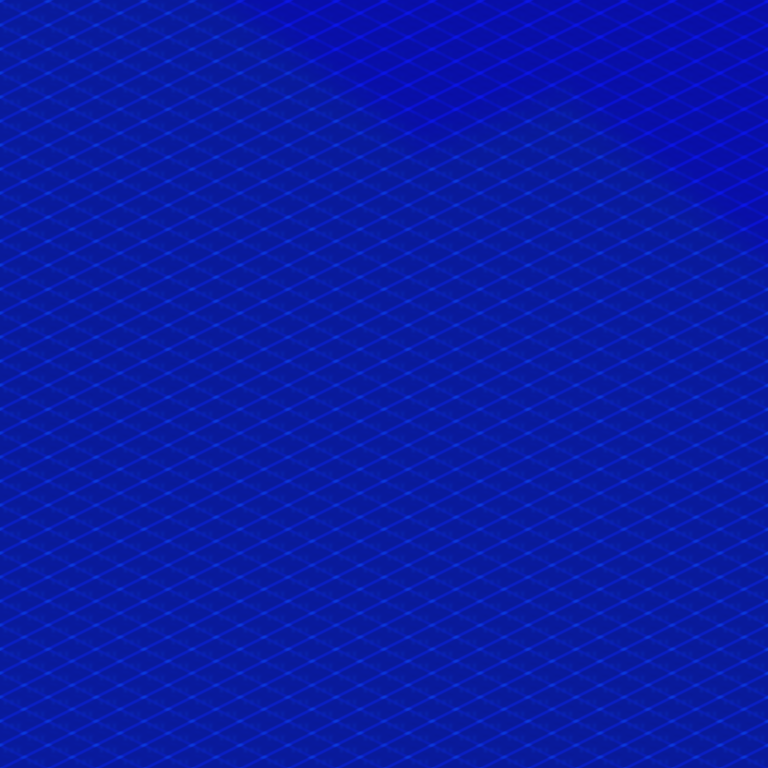
A three.js fragment shader for this pattern:

```glsl
// Fine blue lattice of flat diamonds, 16 across and 32 down, on deep blue.
// Two skewed axes give the rising and falling lines; their crossings glow,
// falling edges carry faint flecks, and a violet-blue zone fills the top right.
varying vec2 vUv;

float hash(vec2 p) {
  return fract(sin(dot(p, vec2(41.3, 289.1))) * 4375.5);
}

// Distance to the nearest whole number
float toLine(float v) {
  return abs(fract(v + 0.5) - 0.5);
}

// Soft zone above a zigzag edge
float violetZone(vec2 p) {
  float leftSlope = 0.99 - 0.75 * (p.x - 0.31);
  float rise = 0.81 + 0.36 * (p.x - 0.55);
  float rightSlope = 0.875 - 0.8 * (p.x - 0.74);
  float edge = max(leftSlope, min(rise, rightSlope));
  return smoothstep(-0.045, 0.04, p.y - edge);
}

// Small blots centred on each falling edge
float flecks(vec2 axes) {
  float along = fract(axes.x) - 0.5;
  float across = fract(axes.y + 0.5) - 0.5;
  vec2 local = 0.5 * vec2(across - along, across + along);
  local.y -= 0.04;
  float patchMask = smoothstep(0.25, 0.1, abs(local.x))
                  * smoothstep(0.18, 0.03, abs(local.y));
  return patchMask * (0.65 + 0.35 * cos(local.x * 42.0));
}

void main() {
  vec2 grid = vUv * vec2(16.0, 32.0) + vec2(0.0, 0.05);
  vec2 axes = vec2(grid.y - grid.x, grid.y + grid.x);
  float zone = violetZone(vUv);

  // Ground, with a slow drift and a fine mottle inside each diamond
  vec3 color = mix(vec3(0.035, 0.102, 0.61), vec3(0.035, 0.058, 0.66), zone);
  color *= 1.0 + 0.01 * sin(vUv.y * 7.0 + 1.2) * cos(vUv.x * 4.0);
  color *= 1.0 + 0.018 * sin(6.2832 * (axes.x + 2.0 * axes.y))
                       * sin(6.2832 * (axes.x - axes.y));

  // Flecks, fainter in the violet zone
  vec3 fleckColor = vec3(0.04, 0.155, 0.7);
  color = mix(color, fleckColor, flecks(axes) * (0.65 - 0.5 * zone));

  // Rising lines, and falling lines that fade away from the crossings
  vec3 lineColor = mix(vec3(0.04, 0.125, 0.8), vec3(0.04, 0.07, 0.88), zone);
  float rising = smoothstep(0.115, 0.01, toLine(axes.x));
  float falling = smoothstep(0.115, 0.01, toLine(axes.y));
  float fade = smoothstep(0.5, 0.1, toLine(axes.x));
  color = mix(color, lineColor, falling * (0.3 + 0.22 * fade));
  color = mix(color, lineColor, rising * mix(0.82, 0.75, zone));

  // Compact crossings, uneven in strength
  float glow = rising * smoothstep(0.18, 0.02, toLine(axes.y));
  glow *= 0.7 + 0.3 * hash(floor(axes + 0.5));
  vec3 glowColor = mix(vec3(0.04, 0.23, 0.86), vec3(0.04, 0.09, 0.92), zone);
  color = mix(color, glowColor, glow);

  gl_FragColor = vec4(color, 1.0);
}
```
